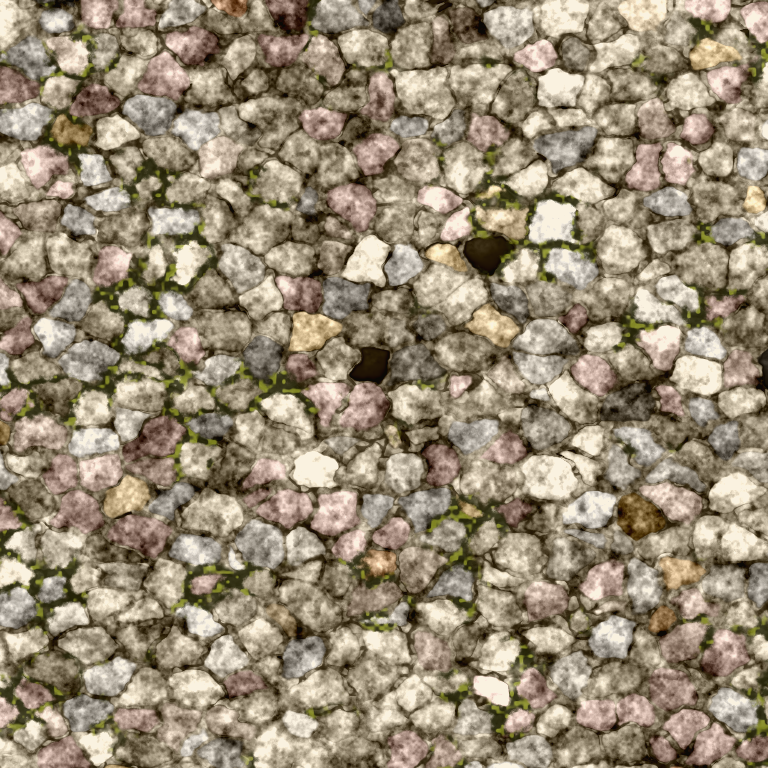
Give the GLSL for this texture, as a Shadertoy shader.

```glsl
const vec2 STONES_PER_CANVAS = vec2(18.0, 22.0);
const float CORNER_SHARPNESS = 17.0;
const vec3 WARM_OFFSET = vec3(0.0, -0.05, -0.145);
const vec3 PINK_TINT = vec3(0.03, -0.025, 0.02);
const vec3 SLATE_TINT = vec3(-0.02, 0.005, 0.06);
const vec3 OCHRE_TINT = vec3(0.04, -0.01, -0.09);
const vec3 MOSS_DARK = vec3(0.15, 0.15, 0.04);
const vec3 MOSS_LIGHT = vec3(0.56, 0.59, 0.16);

struct Stone {
    float edge;   // rounded distance to the outline, in cells
    vec2 id;
    vec2 offset;  // position relative to the stone centre
};

float hash(vec2 p) {
    vec3 q = fract(vec3(p.xyx) * 0.1031);
    q += dot(q, q.yzx + 33.33);
    return fract((q.x + q.y) * q.z);
}

float noise(vec2 p) {
    vec2 i = floor(p), f = fract(p);
    f = f * f * (3.0 - 2.0 * f);
    vec2 e = vec2(1.0, 0.0);
    return mix(mix(hash(i), hash(i + e.xy), f.x),
               mix(hash(i + e.yx), hash(i + e.xx), f.x), f.y);
}

float fbm(vec2 p) {
    float sum = 0.0, amplitude = 0.52;
    for (int i = 0; i < 5; i++) {
        sum += amplitude * noise(p);
        p = mat2(1.6, 1.2, -1.2, 1.6) * p + 17.3;
        amplitude *= 0.5;
    }
    return sum;
}

// Staggered, jittered centre of a stone
vec2 stoneCentre(vec2 id) {
    vec2 jitter = vec2(hash(id + 3.7), hash(id + 51.2));
    return id + vec2(0.5 * mod(id.y, 2.0), 0.0) + 0.1 + 0.8 * jitter;
}

// Squared distance reduced by a random weight, so stones differ in size
float powerDistance(vec2 p, vec2 id) {
    vec2 d = p - stoneCentre(id);
    return dot(d, d) - 0.32 * hash(id + 91.4);
}

Stone findStone(vec2 p) {
    vec2 cell = floor(p), nearest = cell;
    float best = 1e3;
    for (int y = -2; y <= 2; y++)
    for (int x = -2; x <= 2; x++) {
        vec2 id = cell + vec2(x, y);
        float d = powerDistance(p, id);
        if (d < best) { best = d; nearest = id; }
    }
    // Soft minimum of the distances to all sides rounds the corners
    vec2 centre = stoneCentre(nearest);
    float sum = 1e-9;
    for (int y = -2; y <= 2; y++)
    for (int x = -2; x <= 2; x++) {
        vec2 id = cell + vec2(x, y);
        if (id == nearest) continue;
        float gap = max(distance(stoneCentre(id), centre), 0.05);
        float side = (powerDistance(p, id) - best) / (2.0 * gap);
        sum += exp(-CORNER_SHARPNESS * side);
    }
    return Stone(-log(sum) / CORNER_SHARPNESS, nearest, p - centre);
}

vec3 stoneTint(vec2 id) {
    float kind = hash(id + 23.9);
    vec3 tint = PINK_TINT * smoothstep(0.7, 0.85, kind);
    tint += SLATE_TINT * smoothstep(0.35, 0.1, kind);
    return tint + OCHRE_TINT * step(0.94, hash(id + 64.1));
}

float stoneTone(vec2 id) {
    float tone = 0.57 + 0.28 * hash(id + 12.6);
    float rare = hash(id + 77.7);
    tone += 0.16 * step(0.93, rare);
    tone -= 0.2 * step(rare, 0.07);
    return mix(tone, 0.14, step(rare, 0.01));
}

// Body brightness: light from above, dark towards the rim
float shadeStone(Stone s, float inset) {
    float rim = exp(-max(s.edge - inset, 0.0) / 0.06);
    return stoneTone(s.id) + 0.13 * dot(s.offset, vec2(-0.4, 0.9)) - 0.2 * rim;
}

void mainImage(out vec4 fragColor, in vec2 fragCoord) {
    vec2 uv = fragCoord / iResolution.y;

    // Surface detail from broad stains to fine grit
    float stain = fbm(uv * 7.0 + 5.0) - 0.5;
    float mottle = fbm(uv * 30.0) - 0.5;
    float rough = fbm(uv * 95.0 + 40.0) - 0.5;
    float grit = noise(uv * 260.0) - 0.5;
    float pits = smoothstep(0.58, 0.74, fbm(uv * 75.0 + 9.0));

    // Ragged outlines
    vec2 p = uv * STONES_PER_CANVAS;
    vec2 bend = vec2(noise(p * 2.3), noise(p * 2.3 + 37.0)) - 0.5;
    vec2 chips = vec2(noise(p * 8.0), noise(p * 8.0 + 71.0)) - 0.5;
    p += 0.28 * bend + 0.07 * chips;

    Stone big = findStone(p);
    Stone small = findStone(p * 2.4 + 100.0);
    float inset = 0.01 + 0.08 * hash(big.id + 8.3) + 0.22 * max(stain, 0.0);
    float bigMask = smoothstep(inset - 0.03, inset + 0.03, big.edge);
    float smallMask = smoothstep(0.04, 0.14, small.edge) * smoothstep(0.02, -0.05, big.edge - inset);

    // Mortar with dark crevices, then pebbles, then stones
    float crevice = smoothstep(0.4, 0.62, fbm(uv * 38.0 + 80.0));
    float tone = 0.5 - 0.27 * crevice;
    tone = mix(tone, shadeStone(small, 0.08) - 0.1, smallMask * 0.75);
    tone = mix(tone, shadeStone(big, inset) + 0.04, bigMask);
    float contrast = smoothstep(0.1, 0.4, tone);
    tone += contrast * (0.4 * stain + 0.62 * mottle + 0.75 * rough + 0.2 * grit - 0.15 * pits);

    vec3 color = tone + WARM_OFFSET + stoneTint(big.id) * bigMask;

    // Moss with bright leaflets in the joints
    float patches = smoothstep(0.59, 0.67, fbm(uv * 12.0 + 130.0));
    float joint = smoothstep(0.1, -0.03, big.edge - inset + 0.3 * rough);
    float leaves = smoothstep(0.5, 0.85, noise(uv * 165.0 + 20.0));
    color = mix(color, mix(MOSS_DARK, MOSS_LIGHT, leaves), 0.85 * patches * joint);

    fragColor = vec4(clamp(color, vec3(0.04, 0.03, 0.02), vec3(0.98, 0.95, 0.88)), 1.0);
}
```
